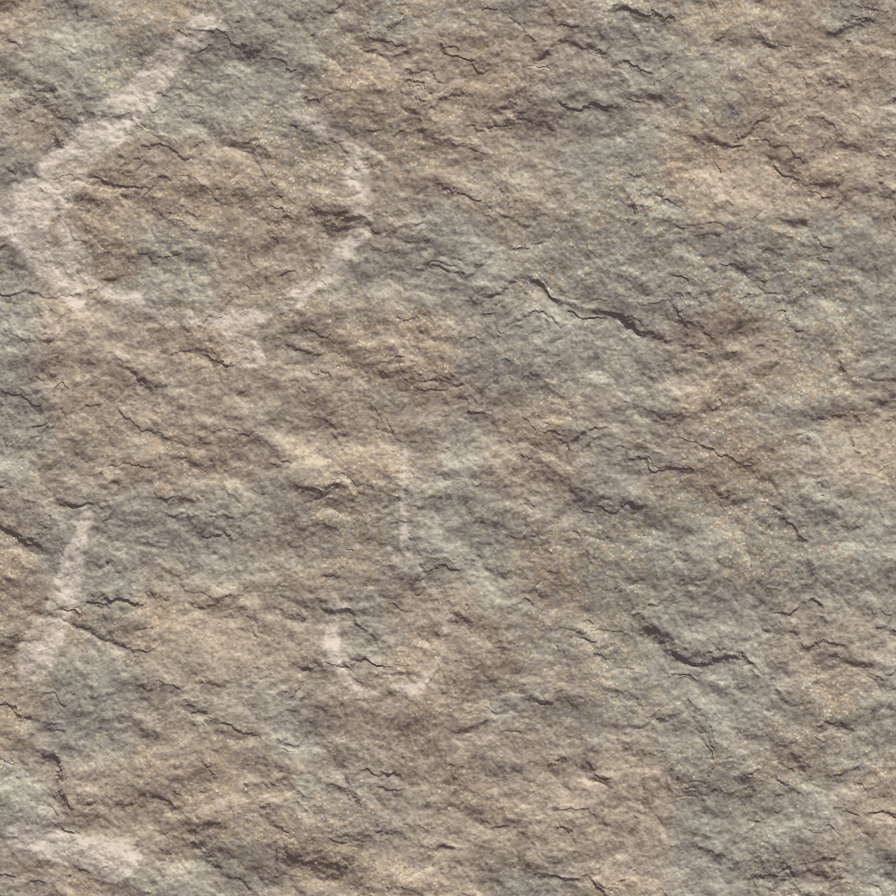
Write a three.js fragment shader that draws this texture.

```glsl
// Weathered grey-brown rock face with small ledges, ochre sand grains and pale mineral veins.
varying vec2 vUv;

const vec3 SHADOW = vec3(0.31, 0.265, 0.26);
const vec3 SUNLIT = vec3(0.81, 0.765, 0.685);
const vec3 COOL_TINT = vec3(0.97, 1.00, 1.01);
const vec3 WARM_TINT = vec3(1.02, 0.995, 0.975);
const vec3 OCHRE = vec3(0.70, 0.56, 0.39);
const vec3 PALE_SAND = vec3(0.88, 0.81, 0.69);
const vec3 VEIN = vec3(0.82, 0.765, 0.71);
const vec2 LIGHT_DIR = vec2(0.24, 0.97);
const mat2 OCTAVE_TURN = mat2(0.8, 0.6, -0.6, 0.8);

float hash(vec2 p) {
  vec3 q = fract(vec3(p.xyx) * 0.1031);
  q += dot(q, q.yzx + 33.33);
  return fract((q.x + q.y) * q.z);
}

float noise(vec2 p) {
  vec2 i = floor(p);
  vec2 f = fract(p);
  f = f * f * f * (f * (f * 6.0 - 15.0) + 10.0);
  return mix(mix(hash(i), hash(i + vec2(1.0, 0.0)), f.x),
             mix(hash(i + vec2(0.0, 1.0)), hash(i + vec2(1.0)), f.x), f.y);
}

float fbm(vec2 p) {
  float sum = 0.0;
  float amp = 0.5;
  for (int i = 0; i < 6; i++) {
    sum += amp * noise(p);
    p = OCTAVE_TURN * p * 2.0 + 17.3;
    amp *= 0.5;
  }
  return sum;
}

vec2 wander(vec2 p, float scale) {
  return vec2(fbm(p * scale + 3.0), fbm(p * scale + 41.0)) - 0.5;
}

// Rounded lumps parted by sharp creases.
float lumps(vec2 p, float scale) {
  return abs(2.0 * noise(OCTAVE_TURN * p * scale + 29.0) - 1.0) / scale;
}

float relief(vec2 p, vec2 warped) {
  float rough = 0.165 * fbm(vec2(p.x, 1.2 * p.y) * 11.0 + 9.0);
  return rough + 0.28 * lumps(warped, 19.0) + 0.28 * lumps(warped, 43.0);
}

// Broken steps at several sizes, running sideways and falling to the right.
float ledges(vec2 q) {
  float sum = 0.0;
  float scale = 7.0;
  for (int i = 0; i < 4; i++) {
    float seed = 13.0 * float(i) + 5.0;
    vec2 along = vec2(q.x - 0.25 * q.y, 2.0 * (q.y + 0.25 * q.x)) * scale + seed;
    float broken = smoothstep(0.45, 0.80, noise(q * scale * 1.1 + seed * 3.0));
    float width = mix(0.07, 0.18, noise(q * scale * 1.7 + seed * 5.0));
    sum += broken * smoothstep(0.5 - width, 0.5 + width, noise(along)) * 0.33 / scale;
    scale *= 1.8;
  }
  return sum;
}

// Slope towards the light; ledges cast shade but catch little sun.
float sunlight(vec2 p) {
  float stepSize = 0.0018;
  vec2 q = p + LIGHT_DIR * stepSize;
  vec2 warpedP = p + 0.06 * wander(p, 22.0);
  vec2 warpedQ = q + 0.06 * wander(q, 22.0);
  float bumps = (relief(p, warpedP) - relief(q, warpedQ)) / stepSize;
  float drop = (ledges(warpedP) - ledges(warpedQ)) / stepSize;
  return bumps + min(drop, 0.2 * drop);
}

// One jittered round grain per cell: x is its coverage, y its random shade.
vec2 grain(vec2 p, float scale) {
  vec2 cell = floor(p * scale);
  vec2 jitter = vec2(hash(cell + 11.0), hash(cell + 57.0)) - 0.5;
  float d = length(fract(p * scale) - 0.5 - 0.5 * jitter);
  return vec2(1.0 - smoothstep(0.18, 0.45, d), hash(cell + 91.0));
}

// Distance to a segment, less a half width that changes from end to end.
float strand(vec2 p, vec2 a, vec2 b, float startWidth, float endWidth) {
  vec2 ab = b - a;
  float t = clamp(dot(p - a, ab) / dot(ab, ab), 0.0, 1.0);
  return length(p - a - ab * t) - mix(startWidth, endWidth, t);
}

// Lower part of an elliptic ring, open above the given height.
float bowl(vec2 p, vec2 centre, vec2 radii, float width, float top) {
  vec2 q = (p - centre) / radii;
  float ring = abs(length(q) - 1.0) * min(radii.x, radii.y) - width;
  return max(ring, p.y - top);
}

float veinDistance(vec2 p) {
  float d = bowl(p, vec2(0.235, 0.770), vec2(0.170, 0.126), 0.007, 0.87);
  d = min(d, bowl(p, vec2(0.435, 0.290), vec2(0.062, 0.066), 0.004, 0.33));
  d = min(d, strand(p, vec2(0.03, 0.77), vec2(0.23, 0.97), 0.028, 0.012));
  d = min(d, strand(p, vec2(0.01, 0.76), vec2(0.09, 0.66), 0.026, 0.010));
  d = min(d, strand(p, vec2(0.26, 0.64), vec2(0.28, 0.60), 0.018, 0.012));
  d = min(d, strand(p, vec2(0.457, 0.50), vec2(0.450, 0.39), 0.001, 0.005));
  d = min(d, strand(p, vec2(0.450, 0.39), vec2(0.492, 0.33), 0.004, 0.008));
  d = min(d, strand(p, vec2(0.098, 0.43), vec2(0.045, 0.26), 0.006, 0.022));
  return min(d, strand(p, vec2(0.02, 0.07), vec2(0.13, 0.04), 0.014, 0.024));
}

void main() {
  vec2 p = vUv;

  // Rock tone from relief, broad stains and fine grit
  float grit = noise(OCTAVE_TURN * p * 300.0) - 0.5;
  float light = sunlight(p);
  float tone = 0.61 + 0.12 * light + 0.16 * (fbm(p * 5.0 + 70.0) - 0.5) + 0.26 * grit;
  vec3 colour = mix(SHADOW, SUNLIT, clamp(tone, 0.0, 1.15));
  colour *= mix(COOL_TINT, WARM_TINT, smoothstep(0.3, 0.65, fbm(p * 10.0 + 31.0)));

  // Sand grains scattered in loose patches
  vec2 sand = grain(OCTAVE_TURN * p + 0.006 * wander(p, 70.0), 225.0);
  float patches = smoothstep(0.45, 0.70, fbm(p * 13.0 + 120.0));
  float present = 1.0 - smoothstep(-0.05, 0.05, sand.y - 0.02 - 0.65 * patches);
  float shade = clamp(0.92 + 0.12 * light, 0.45, 1.1);
  vec3 sandColour = mix(OCHRE, PALE_SAND, fract(sand.y * 17.0)) * shade;
  colour = mix(colour, sandColour, 0.7 * sand.x * present);

  // Pale veins with ragged, powdery edges
  float ragged = 0.016 * (fbm(p * 45.0) - 0.5);
  float edge = veinDistance(p + 0.022 * wander(p, 18.0)) + ragged;
  float cover = 1.0 - smoothstep(-0.004, 0.004, edge);
  cover *= mix(0.45, 0.85, smoothstep(0.28, 0.55, fbm(p * 26.0 + 15.0)));
  vec3 veinColour = VEIN * clamp(0.98 + 0.09 * light + 0.15 * grit, 0.5, 1.15);
  gl_FragColor = vec4(mix(colour, veinColour, cover), 1.0);
}
```
